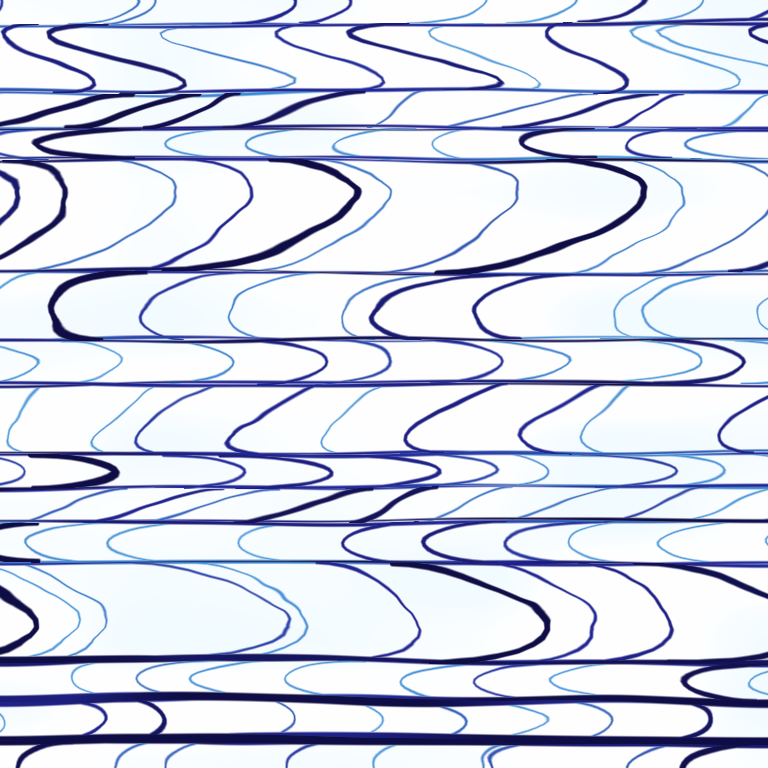
Reproduce this pattern procedurally as a Shadertoy shader.

```glsl
// Ink threads strung between uneven horizontal seams on white.
// Each band bends its threads by its own bow, lean and swirl; every thread is
// a short chain of segments, and noise makes the strokes look hand drawn.

const float seamHeight[16] = float[16](
    -.02, .036, .089, .138, .267, .32, .365, .409,
    .5, .557, .645, .792, .833, .88, .971, 1.03);

// Per band: sideways bow, lean from foot to head, S-shaped swirl.
const vec3 bandFlow[15] = vec3[15](
    vec3(-.06, .05, 0), vec3(.08, 0, 0), vec3(-.09, 0, 0),
    vec3(.15, -.02, .02), vec3(-.10, 0, 0), vec3(0, .17, 0),
    vec3(.10, 0, 0), vec3(-.06, .05, -.02), vec3(.11, 0, 0),
    vec3(-.09, .08, 0), vec3(.13, .09, -.02), vec3(-.10, 0, 0),
    vec3(0, .16, 0), vec3(0, -.02, .07), vec3(.08, 0, 0));

float hash(vec2 p) {
    return fract(sin(dot(p, vec2(127.1, 311.7))) * 43758.55);
}

float noise(vec2 p) {
    vec2 cell = floor(p), f = fract(p);
    f = f * f * (3. - 2. * f);
    return mix(mix(hash(cell), hash(cell + vec2(1, 0)), f.x),
               mix(hash(cell + vec2(0, 1)), hash(cell + 1.), f.x), f.y);
}

float segmentDistance(vec2 p, vec2 a, vec2 b) {
    vec2 ab = b - a;
    return length(p - a - ab * clamp(dot(p - a, ab) / dot(ab, ab), 0., 1.));
}

// Light blue through indigo to navy as the ink gets heavier.
vec3 inkColor(float weight) {
    vec3 light = mix(vec3(.24, .56, .84), vec3(.13, .15, .58), smoothstep(.1, .55, weight));
    return mix(light, vec3(.06, .05, .27), smoothstep(.5, .95, weight));
}

// Lays a stroke on the paper; the darkest ink wins.
vec3 stroke(vec3 paper, float dist, float halfWidth, float weight) {
    float soft = max(.0017, .7 / iResolution.y);
    float cover = 1. - smoothstep(halfWidth - soft, halfWidth + soft, dist);
    return min(paper, mix(vec3(1), inkColor(weight), cover));
}

// Point on a thread, t running from the lower to the upper seam.
vec2 threadPoint(float t, float rootX, float low, float high, vec3 flow) {
    float x = rootX + flow.x * sin(3.1416 * t) + flow.y * (t - .5)
            + flow.z * sin(6.2832 * t);
    return vec2(x, mix(low, high, smoothstep(0., 1., t)));
}

void mainImage(out vec4 fragColor, in vec2 fragCoord) {
    vec2 uv = fragCoord / iResolution.y;

    // Gentle warp for the unsteady hand
    vec2 p = uv;
    p.x += .026 * (noise(uv * vec2(9, 24)) - .5) + .008 * (noise(uv * vec2(30, 60)) - .5);
    p.y += .006 * (noise(uv * vec2(5, 9) + 7.) - .5);

    // White paper with a faint blue wash
    vec3 color = mix(vec3(.995, .998, 1), vec3(.95, .985, 1),
                     smoothstep(.45, .9, noise(uv * vec2(5, 12) + 31.)));

    int band = 0;
    for (int i = 0; i < 15; i++) if (p.y >= seamHeight[i]) band = i;
    float low = seamHeight[band], high = seamHeight[band + 1];

    // Threads of this band
    for (int i = -2; i < 12; i++) {
        vec2 id = vec2(i, band);
        float rootX = (float(i) + .5 + .7 * (hash(id + 3.3) - .5)) * .115;
        if (abs(p.x - rootX) > .28) continue;

        vec3 flow = bandFlow[band] * (.65 + .7 * hash(id + 8.1));
        flow.y += .05 * (hash(id + 5.7) - .5);
        float dist = 1.;
        vec2 a = threadPoint(0., rootX, low, high, flow);
        for (int k = 1; k <= 18; k++) {
            vec2 b = threadPoint(float(k) / 18., rootX, low, high, flow);
            dist = min(dist, segmentDistance(p, a, b));
            a = b;
        }

        // Tall bands carry heavier threads
        float weight = clamp(pow(hash(id + 17.9), 1.6) + 4. * max(high - low - .1, 0.), 0., 1.);
        float halfWidth = mix(.0011, .0044, weight * weight)
                        * (.75 + .5 * noise(uv * 22. + id));
        color = stroke(color, dist, halfWidth, weight);
    }

    // Seams: two wandering strands each, heavier toward the bottom
    for (int i = 0; i < 16; i++) {
        float heavy = exp(-9. * max(seamHeight[i], 0.));
        for (int s = 0; s < 2; s++) {
            vec2 seed = vec2(i * 13, s * 29 + 5);
            float drift = .007 * (noise(vec2(uv.x * 4., 0) + seed) - .5);
            float halfWidth = (.0016 + .0058 * heavy)
                            * (.45 + 1.1 * noise(vec2(uv.x * 6., 9) + seed));
            float weight = .1 + .8 * noise(vec2(uv.x * 2.5, 17) + seed) + .6 * heavy;
            color = stroke(color, abs(p.y - seamHeight[i] - drift), halfWidth, weight);
        }
    }

    fragColor = vec4(color, 1);
}
```
